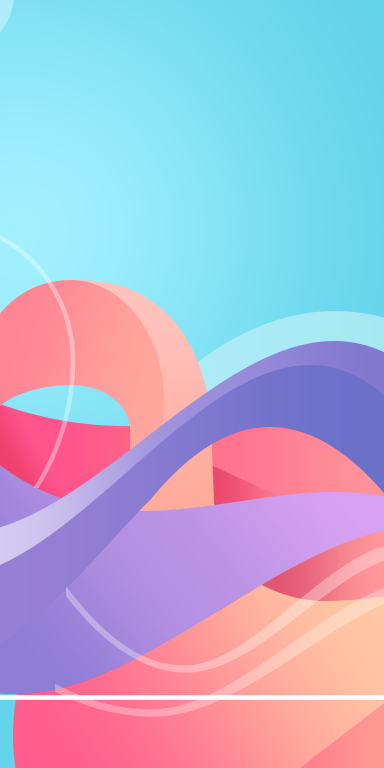
This background is drawn by a WebGL 2 fragment shader. Its source:

```glsl
#version 300 es
precision highp float;
// Flowing paper-like ribbons and a pink loop under a cyan sky.
// Each edge is an implicit function (S-shaped cubics, parabolas, rounded arches),
// filled back to front with gradients and antialiased by its own slope.
uniform vec2 u_resolution;
out vec4 outColor;

// Design grid: 384 wide, 768 high, y pointing down.
const vec2 GRID = vec2(384.0, 768.0);

// Signed distance in screen pixels from an implicit function.
float pixels(float f) {
  return f / max(length(vec2(dFdx(f), dFdy(f))), 1e-6);
}

float fill(float f) {
  return clamp(pixels(f) + 0.5, 0.0, 1.0);
}

// Stroke of a given width in grid units.
float stroke(float f, float width) {
  float halfWidth = 0.5 * width * u_resolution.x / GRID.x;
  return clamp(halfWidth - abs(pixels(f)) + 0.5, 0.0, 1.0);
}

// Cubic wave with level extremes at points a and b.
float wave(float x, vec2 a, vec2 b) {
  float t = (x - a.x) / (b.x - a.x);
  return mix(a.y, b.y, t * t * (3.0 - 2.0 * t));
}

float parabola(float x, vec2 tip, float bend) {
  return tip.y + bend * (x - tip.x) * (x - tip.x);
}

// Rounded arch with separate left and right radii and straight legs.
float arch(vec2 p, vec2 center, float left, float right, float rise, float power) {
  vec2 d = p - center;
  float across = abs(d.x) / (d.x < 0.0 ? left : right);
  float above = max(-d.y, 0.0) / rise;
  return 1.0 - pow(across, power) - pow(above, power);
}

void main() {
  vec2 p = gl_FragCoord.xy / u_resolution * GRID;
  p.y = GRID.y - p.y;
  float x = p.x, y = p.y;

  // Sky, corner disc and pale hill
  vec3 sky = mix(vec3(0.63, 0.94, 1.0), vec3(0.39, 0.83, 0.92),
                 smoothstep(0.0, 430.0, distance(p, vec2(20, 230))));
  vec3 color = mix(sky, vec3(1), 0.35 * fill(76.0 - distance(p, vec2(-61, -12))));
  vec3 hill = mix(vec3(0.71, 0.94, 0.98), vec3(0.65, 0.91, 0.95), x / 384.0);
  color = mix(color, hill, fill(y - parabola(x, vec2(335, 311), 0.0027)));

  // Pink sheet behind the arch, with a folded shadow
  vec3 sheet = mix(vec3(1.0, 0.45, 0.56), vec3(1.0, 0.57, 0.6), smoothstep(210.0, 380.0, x));
  vec3 fold = mix(vec3(0.92, 0.29, 0.43), sheet, smoothstep(212.0, 290.0, x));
  sheet = mix(sheet, fold, fill(y - 465.0 - 0.46 * (x - 211.0)));
  color = mix(color, sheet, fill(y - 420.0));

  // Loop body and its lit side
  vec2 leaning = vec2(x - 0.04 * max(y - 450.0, 0.0), y);
  float loopShape = fill(arch(leaning, vec2(75, 450), 112.0, 137.0, 170.0, 2.3));
  vec3 loopColor = mix(vec3(1.0, 0.52, 0.58), vec3(1.0, 0.65, 0.61),
                       smoothstep(0.0, 165.0, x + 0.25 * (y - 350.0)));
  vec3 lit = mix(vec3(1.0, 0.76, 0.74), vec3(1.0, 0.67, 0.61), smoothstep(290.0, 510.0, y));
  vec2 inner = vec2(max(x - 70.0, 0.0) / 94.0, (y - 400.0) / 120.0);
  loopColor = mix(lit, loopColor, fill(1.0 - dot(inner, inner)));
  color = mix(color, loopColor, loopShape);

  // Opening of the loop: sky above, hot pink below
  float opening = fill(arch(p, vec2(72, 430), 85.0, 58.0, 45.0, 2.0));
  vec3 hot = mix(vec3(0.93, 0.25, 0.42), vec3(1.0, 0.33, 0.55),
                 smoothstep(-15.0, 35.0, x - 0.55 * (y - 430.0)));
  hot = mix(hot, vec3(1.0, 0.38, 0.53), smoothstep(60.0, 130.0, x));
  vec3 inside = mix(sky, hot, fill(y - parabola(x, vec2(125, 426), -0.0014)));
  color = mix(color, inside, opening);

  // Lower pink ground with a corner facet and a shaded underside
  float lavenderBottom = wave(x, vec2(15, 694), vec2(425, 526));
  vec3 ground = mix(vec3(1.0, 0.37, 0.55), vec3(1.0, 0.78, 0.64),
                    smoothstep(0.0, 430.0, x + 0.6 * (690.0 - y)));
  vec3 facet = mix(vec3(1.0, 0.5, 0.56), vec3(1.0, 0.6, 0.58), smoothstep(300.0, 384.0, x));
  ground = mix(ground, facet, fill(y - 768.0 + 0.774 * (x - 300.0)));
  vec3 shade = mix(vec3(0.88, 0.34, 0.45), vec3(1.0, 0.59, 0.6), smoothstep(270.0, 384.0, x));
  float underside = parabola(x, vec2(325, 601), x < 325.0 ? -0.004 : -0.0014);
  ground = mix(ground, shade, fill(underside - y));
  float leftEdge = parabola(y, vec2(735, 13), 0.0022);
  vec3 base = mix(sky, ground, fill(x - leftEdge));
  color = mix(color, base, fill(y - lavenderBottom));

  // Lavender ribbon
  float lavenderTop = wave(x, vec2(142, 511), vec2(335, 492));
  float along = x + 0.8 * (600.0 - y);
  vec3 lavender = mix(vec3(0.56, 0.49, 0.84), vec3(0.72, 0.57, 0.89), smoothstep(-30.0, 210.0, along));
  lavender = mix(lavender, vec3(0.84, 0.63, 0.94), smoothstep(190.0, 430.0, along));
  color = mix(color, lavender, fill(y - lavenderTop) * fill(lavenderBottom - y));

  // Violet ribbon and its bright upper rim
  float rimTop = wave(x, vec2(-42, 534), vec2(334, 341));
  float violetTop = wave(x, vec2(-55, 578), vec2(310, 365));
  float violetBottom = min(wave(x, vec2(-52, 660), vec2(270, 427)),
                           parabola(x, vec2(270, 427), 0.00508));
  vec3 rim = mix(vec3(0.83, 0.79, 0.94), vec3(0.61, 0.56, 0.86), smoothstep(0.0, 200.0, x));
  rim = mix(rim, vec3(0.51, 0.47, 0.81), smoothstep(200.0, 384.0, x));
  vec3 violet = mix(vec3(0.58, 0.5, 0.83), vec3(0.42, 0.44, 0.79), smoothstep(30.0, 370.0, x));
  color = mix(color, rim, fill(y - rimTop) * fill(violetTop + 1.0 - y));
  color = mix(color, violet, fill(y - violetTop) * fill(violetBottom - y));

  // Translucent arc and two widening swooshes
  float radius = y < 360.0 ? 140.0 : 240.0;
  float arc = stroke(distance(p, vec2(73.0 - radius, 360)) - radius, 4.5);
  color = mix(color, vec3(1), 0.36 * arc * fill(488.0 - y));
  float upper = x < 185.0 ? parabola(x, vec2(185, 669), -0.0055)
                          : wave(x, vec2(185, 669), vec2(410, 549));
  float lower = x < 152.0 ? parabola(x, vec2(152, 713), -0.0027)
                          : wave(x, vec2(152, 713), vec2(440, 583));
  float widening = smoothstep(120.0, 384.0, x);
  color = mix(color, vec3(1), 0.32 * stroke(y - upper, 6.0 + 8.0 * widening) * fill(x - 66.0));
  color = mix(color, vec3(1), 0.3 * stroke(y - lower, 7.0 + 8.0 * widening) * fill(x - 55.0));

  // White rule across the base
  color = mix(color, vec3(1), stroke(y - 697.5, 4.6));
  outColor = vec4(color, 1.0);
}
```
